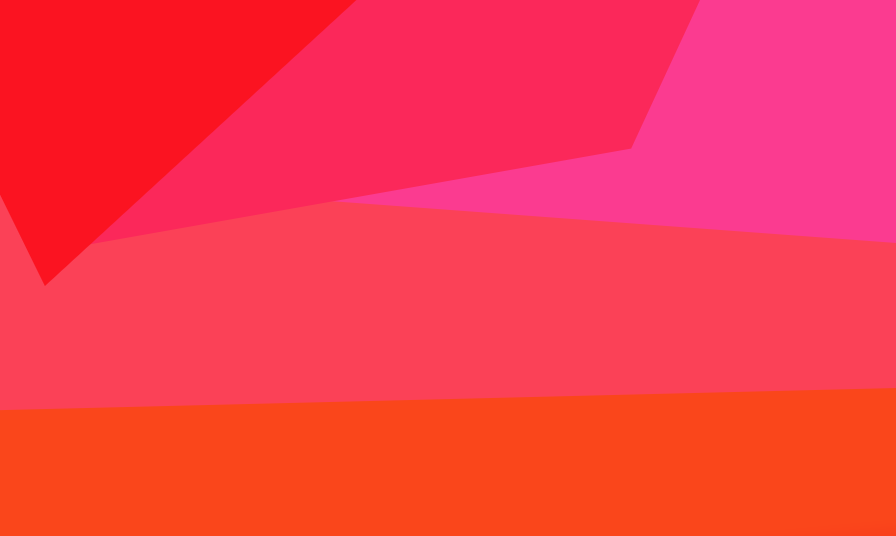
Reproduce this background procedurally as a WebGL 2 fragment shader.

```glsl
#version 300 es
precision highp float;
// Flat overlapping paper-like planes in red, crimson, pink, coral and orange.

uniform vec2 u_resolution;
out vec4 fragColor;

// Signed distance to the line a-b in canvas heights, positive on its left.
float sideOf(vec2 uv, vec2 a, vec2 b) {
    vec2 aspect = vec2(u_resolution.x / u_resolution.y, 1.0);
    vec2 along = normalize((b - a) * aspect);
    vec2 offset = (uv - a) * aspect;
    return along.x * offset.y - along.y * offset.x;
}

// Coverage of a shape, softened over one pixel.
float cover(float dist) {
    return clamp(dist * u_resolution.y + 0.5, 0.0, 1.0);
}

void main() {
    vec2 uv = gl_FragCoord.xy / u_resolution;

    const vec3 pink = vec3(0.985, 0.232, 0.563);
    const vec3 coral = vec3(0.985, 0.255, 0.340);
    const vec3 crimson = vec3(0.985, 0.155, 0.353);
    const vec3 red = vec3(0.985, 0.075, 0.130);
    const vec3 orange = vec3(0.980, 0.275, 0.106);

    // Coral band below the pink backdrop
    float coralSide = sideOf(uv, vec2(1.0, 0.5467), vec2(0.3763, 0.6239));
    vec3 color = mix(pink, coral, cover(coralSide));

    // Crimson plane, its left end tucked under the red one
    vec2 crimsonCorner = vec2(0.7044, 0.7228);
    float crimsonSide = min(sideOf(uv, vec2(0.1016, 0.5446), crimsonCorner),
                            sideOf(uv, crimsonCorner, vec2(0.7813, 1.0)));
    crimsonSide = min(crimsonSide, uv.x - 0.07);
    color = mix(color, crimson, cover(crimsonSide));

    // Red wedge in the upper left
    vec2 redTip = vec2(0.0501, 0.4663);
    float redSide = min(sideOf(uv, redTip, vec2(0.3978, 1.0)),
                        sideOf(uv, vec2(0.0, 0.637), redTip));
    color = mix(color, red, cover(redSide));

    // Orange floor with a faint shade in its lower right corner
    float shade = smoothstep(0.0, 0.05, sideOf(uv, vec2(1.0, 0.04), vec2(0.74, 0.0)));
    vec3 floorColor = orange - vec3(0.004, 0.03, 0.0) * shade;
    float floorSide = sideOf(uv, vec2(1.0, 0.2761), vec2(0.0, 0.2348));
    color = mix(color, floorColor, cover(floorSide));

    fragColor = vec4(color, 1.0);
}
```
